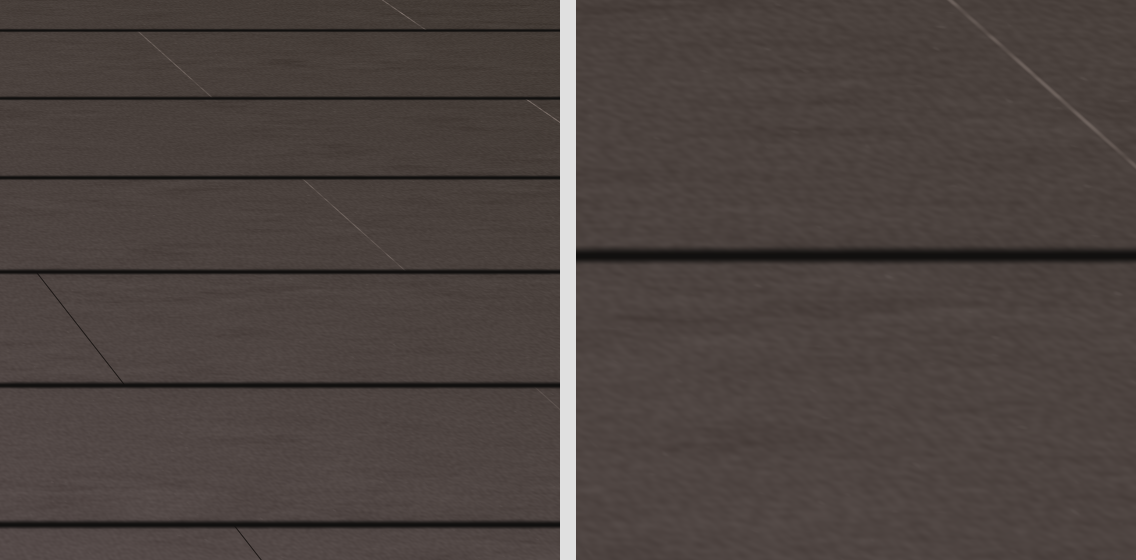
Left: the whole. Right: its middle third, enlarged.
This texture is drawn by a three.js fragment shader. Its source:

```glsl
// Dark wooden deck boards receding in perspective, with soft black gaps and staggered slanted joints.

#define VANISH vec2(-1.479, -1.491)   // vanishing point, measured from the upper left
#define BOARD_NEAR 13.755             // board index reached at infinite nearness
#define BOARD_SCALE 21.26             // boards per unit of inverse depth
#define JOINT_START 0.781             // ground position of the first joint
#define JOINT_PERIOD 0.669            // ground distance between joints on one board
#define GAP_CORE 0.003                // half width of the darkest part of a gap, in boards
#define GAP_EDGE 0.036                // half width where a gap has faded out, in boards
#define JOINT_HALF 0.0005             // half joint line, in canvas units
#define SOFT 0.0014                   // edge smoothing, in canvas units
#define STREAK 0.026                  // strength of the long wood streaks
#define SPECKLE 0.026                 // strength of the fine grain

varying vec2 vUv;

const vec3 WARM_WOOD = vec3(0.266, 0.234, 0.213);
const vec3 COOL_WOOD = vec3(0.338, 0.296, 0.290);
const vec3 GAP_BLACK = vec3(0.068, 0.062, 0.058);
const vec3 JOINT_DARK = vec3(0.105, 0.088, 0.080);
const vec3 JOINT_GLINT = vec3(0.530, 0.480, 0.455);

float hash(vec2 p) {
  vec3 q = fract(vec3(p.xyx) * 0.1031);
  q += dot(q, q.yzx + 33.33);
  return fract((q.x + q.y) * q.z);
}

float cornerSlope(vec2 cell, vec2 offset) {
  float angle = 6.28318 * hash(cell);
  return dot(vec2(cos(angle), sin(angle)), offset);
}

// Gradient noise, roughly -0.7 to 0.7
float noise(vec2 p) {
  vec2 i = floor(p);
  vec2 f = p - i;
  vec2 u = f * f * f * (f * (f * 6.0 - 15.0) + 10.0);
  vec2 e = vec2(1.0, 0.0);
  float low = mix(cornerSlope(i, f), cornerSlope(i + e.xy, f - e.xy), u.x);
  float high = mix(cornerSlope(i + e.yx, f - e.yx), cornerSlope(i + e.xx, f - e.xx), u.x);
  return mix(low, high, u.y);
}

// Sum of octaves, each finer and fainter
float layeredNoise(vec2 p) {
  float sum = 0.0;
  float weight = 0.6;
  for (int i = 0; i < 3; i++) {
    sum += weight * noise(p);
    p = p * 2.03 + 17.3;
    weight *= 0.6;
  }
  return sum;
}

void main() {
  // Perspective: canvas to ground plane
  vec2 canvas = vec2(vUv.x, 1.0 - vUv.y);
  float depth = canvas.y - VANISH.y;
  float along = (canvas.x - VANISH.x) / depth;
  float across = BOARD_NEAR - BOARD_SCALE / depth;
  float board = floor(across);
  float boardHeight = depth * depth / BOARD_SCALE;
  float seed = hash(vec2(board + 20.0, 4.0));

  // Broad light: cooler and brighter toward the near left
  float light = clamp(0.13 + 0.80 * canvas.y - 0.28 * (canvas.x - 0.3), 0.0, 1.0);
  vec3 color = mix(WARM_WOOD, COOL_WOOD, light);
  color *= 1.0 + 0.02 * (seed - 0.5);

  // Long wood streaks, stronger in patches
  vec2 ground = vec2(along + seed * 7.0 + 3.0, across + 20.0);
  float patches = smoothstep(-0.3, 0.4, noise(ground * vec2(6.0, 3.0)));
  float streaks = layeredNoise(ground * vec2(13.0, 13.0));
  color += STREAK * streaks * (0.5 + patches);
  color -= 0.010 * patches * smoothstep(0.05, 0.5, -streaks);

  // Fine grain and sparse pale flecks
  float speckle = noise(ground * vec2(330.0, 43.0)) + 0.6 * noise(ground * vec2(150.0, 60.0));
  color += SPECKLE * speckle;
  color += 0.03 * smoothstep(0.42, 0.7, noise(ground * vec2(220.0, 37.0)));

  // Joints: every other board shifts by half a period; oblique ones catch light
  float shift = 0.5 * (1.0 - mod(board, 2.0));
  float phase = (along - JOINT_START) / JOINT_PERIOD - shift;
  float jointDist = abs(fract(phase + 0.5) - 0.5) * JOINT_PERIOD * depth;
  jointDist /= sqrt(1.0 + along * along);
  float glint = smoothstep(0.88, 1.0, along);
  float glintFade = mix(0.55, 0.85, smoothstep(1.1, 1.45, along));
  glintFade *= 1.0 - 0.55 * smoothstep(0.55, 0.8, canvas.y);
  float wear = clamp(0.75 + 0.9 * noise(vec2(across * 23.0 + 40.0, board + 30.5)), 0.2, 1.0);
  float jointStrength = mix(0.85, glintFade * wear, glint);
  float jointMask = 1.0 - smoothstep(JOINT_HALF * 0.3, JOINT_HALF + SOFT, jointDist);
  color = mix(color, mix(JOINT_DARK, JOINT_GLINT, glint), jointStrength * jointMask);

  // Gaps: black core with blurred flanks, the upper flank wider
  float gapOffset = (fract(across + 0.5) - 0.5) * boardHeight;
  float flank = gapOffset < 0.0 ? 1.1 : 0.92;
  float ripple = 1.0 + 0.12 * noise(vec2(along * 90.0, floor(across + 0.5) + 30.5));
  float gapEdge = max(GAP_EDGE * flank * ripple * boardHeight, 1.5 * SOFT);
  float gapMask = 1.0 - smoothstep(GAP_CORE * boardHeight, gapEdge, abs(gapOffset));
  color *= 1.0 - 0.08 * exp(-abs(gapOffset) / (GAP_EDGE * boardHeight));
  color = mix(color, GAP_BLACK, gapMask);

  gl_FragColor = vec4(color, 1.0);
}
```
